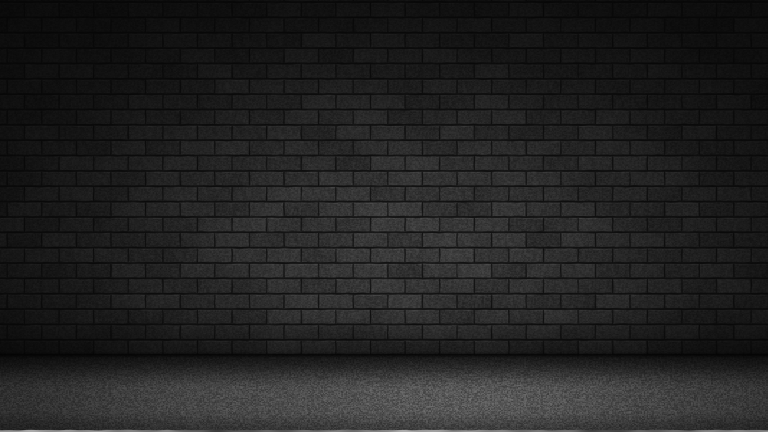
This background is drawn by a Shadertoy shader. Its source:

```glsl
// Dark brick wall lit by a wide soft glow, above a grainy grey floor.

const float FLOOR_TOP = 0.178;
const vec2 BRICK = vec2(0.0801, 0.03553);

float hash(vec2 p) {
    vec3 q = fract(vec3(p.xyx) * 0.1031);
    q += dot(q, q.yzx + 33.33);
    return fract((q.x + q.y) * q.z);
}

// Distance to the nearest scattered point, about 0 to 1
float cellular(vec2 p) {
    vec2 cell = floor(p), f = fract(p);
    float nearest = 1.0;
    for (int y = -1; y <= 1; y++) {
        for (int x = -1; x <= 1; x++) {
            vec2 o = vec2(x, y), id = cell + o;
            vec2 site = o + vec2(hash(id), hash(id + 57.0)) - f;
            nearest = min(nearest, length(site));
        }
    }
    return nearest;
}

float waves(vec2 p) {
    return (sin(p.x + 1.7 * sin(p.y * 0.8)) + sin(p.y * 1.3 + p.x * 0.6)
          + sin(p.x * 2.3 - p.y * 1.9 + 2.0)) / 3.0;
}

// Fine speckle on a grid fixed to the canvas, -0.5 to 0.5
float speckle(vec2 p) {
    return hash(floor(p * vec2(300.0, 330.0))) - 0.5;
}

float wallShade(vec2 p, vec2 uv, float px) {
    // Slightly crooked running bond
    vec2 q = p + 0.0005 * vec2(waves(p * 130.0), waves(p.yx * 110.0 + 4.0));
    float row = floor((q.y - FLOOR_TOP) / BRICK.y);
    float shift = mod(row, 2.0) < 0.5 ? 0.6173 : 0.6574;
    float column = floor((q.x - shift) / BRICK.x);
    vec2 id = vec2(column, row) + 40.0;
    vec2 local = q - vec2(shift, FLOOR_TOP) - vec2(column, row) * BRICK;
    vec2 d = 0.5 * BRICK - abs(local - 0.5 * BRICK);

    // Narrow upright joints, wider level joints, each worn unevenly
    float soft = 0.0006 + 0.5 * px;
    float upright = 1.0 - smoothstep(0.0016 - soft, 0.0016 + soft, d.x);
    float level = 1.0 - smoothstep(0.0022 - soft, 0.0022 + soft, d.y);
    upright *= 0.82 + 0.18 * waves(p * 60.0);
    level *= 0.88 + 0.14 * waves(p * 45.0 + 9.0);
    float joint = max(upright, level);

    // Light pool, fading to the top and sides
    vec2 g = (uv - vec2(0.53, 0.43)) / vec2(0.44, 0.42);
    float light = 0.036 + 0.185 * exp(-dot(g, g));
    light *= 0.72 + 0.28 * smoothstep(FLOOR_TOP, 0.28, p.y);

    // Uneven bricks, pits, stains and a faint upper rim
    float tone = 0.9 + 0.2 * hash(id);
    tone += 0.2 * (cellular(p * vec2(120.0, 170.0)) - 0.5);
    tone += 0.07 * waves(p * 23.0) + 0.05 * waves(p * vec2(310.0, 70.0));
    tone += 0.24 * speckle(p);
    float rim = smoothstep(0.006, 0.003, BRICK.y - local.y);
    tone += rim * (0.16 + 0.16 * waves(p * 70.0 + 3.0));
    float mortar = 0.014 + light * 0.22;
    return mix(light * tone, mortar, clamp(joint, 0.0, 1.0));
}

float floorShade(vec2 p, vec2 uv) {
    float depth = 1.0 - p.y / FLOOR_TOP;
    float x = (uv.x - 0.6) / 0.34;
    float light = 0.17 + 0.18 * exp(-x * x);
    light += 0.05 * exp(-pow((uv.x - 0.22) / 0.16, 2.0));
    light *= 0.3 + 0.7 * smoothstep(0.0, 0.48, depth);
    light *= 1.0 - 0.3 * smoothstep(0.7, 0.98, depth);

    // Fine gravel with faint horizontal weave
    float grain = 0.22 * (cellular(p * vec2(170.0, 240.0)) - 0.5);
    grain += 0.34 * speckle(p) + 0.05 * waves(p * vec2(75.0, 430.0));
    float shade = light * (1.0 + grain);

    // Worn pale strip along the bottom
    float strip = 1.0 - smoothstep(0.003, 0.006, p.y + 0.001 * waves(p * 60.0));
    float wear = 0.46 + 0.14 * sin(uv.x * 13.0 + 0.6) + 0.1 * waves(p * 35.0);
    return mix(shade, wear, strip);
}

void mainImage(out vec4 fragColor, in vec2 fragCoord) {
    vec2 uv = fragCoord / iResolution.xy;
    vec2 p = fragCoord / iResolution.y;
    float px = 1.0 / iResolution.y;
    float onWall = smoothstep(-px, px, p.y - FLOOR_TOP);
    float shade = mix(floorShade(p, uv), wallShade(p, uv, px), onWall);

    // Contact shadow where wall meets floor
    shade *= 1.0 - 0.5 * exp(-pow((p.y - FLOOR_TOP) / 0.005, 2.0));
    fragColor = vec4(vec3(clamp(shade, 0.0, 1.0)), 1.0);
}
```
